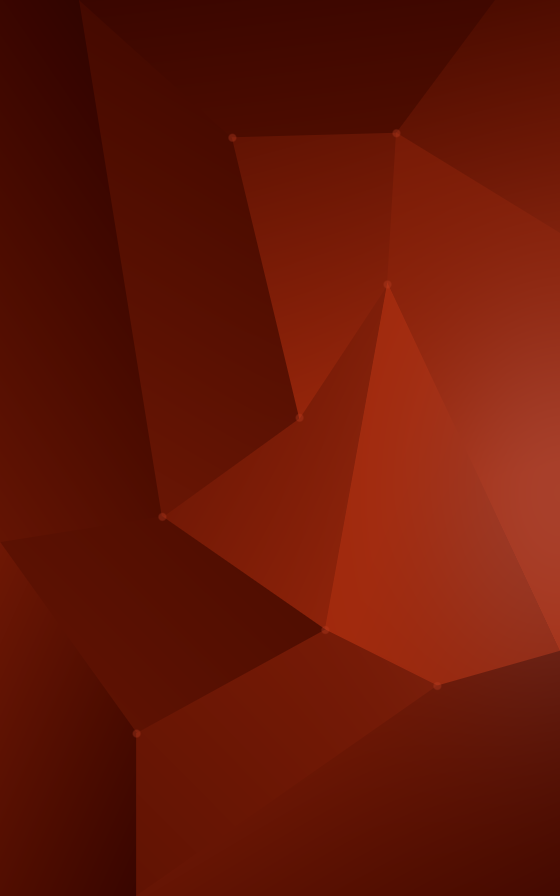
This background is drawn by a Shadertoy shader. Its source:

```glsl
// Low-poly red backdrop: large flat facets that meet at small glowing joints.
// Each facet is a convex quad shaded by a linear tone; a warm haze lights
// the right side. Coordinates span 1.0 wide by 1.6 high.

const vec2 SIZE = vec2(1.0, 1.6);

// Joints inside the canvas
const vec2 ELBOW = vec2(0.290, 0.677);
const vec2 CREST = vec2(0.415, 1.354);
const vec2 PEAK  = vec2(0.708, 1.362);
const vec2 APEX  = vec2(0.692, 1.092);
const vec2 NOTCH = vec2(0.535, 0.854);
const vec2 HUB   = vec2(0.581, 0.475);
const vec2 HEEL  = vec2(0.781, 0.375);
const vec2 FOOT  = vec2(0.244, 0.290);

// Points where folds leave the canvas
const vec2 TOP_LEFT   = vec2(0.142, 1.6);
const vec2 TOP_RIGHT  = vec2(0.885, 1.6);
const vec2 SIDE_LEFT  = vec2(0.0, 0.631);
const vec2 SIDE_HIGH  = vec2(1.0, 1.183);
const vec2 SIDE_LOW   = vec2(1.0, 0.437);
const vec2 BASE       = vec2(0.244, 0.0);

// Distance to the line a-b, positive on its left
float edge(vec2 p, vec2 a, vec2 b) {
    vec2 dir = normalize(b - a);
    return dot(p - a, vec2(-dir.y, dir.x));
}

// Paints a clockwise convex quad; shade = tone at its centre, then x and y slopes
float facet(float tone, vec2 p, float px, vec2 a, vec2 b, vec2 c, vec2 d, vec3 shade) {
    float dist = max(max(edge(p, a, b), edge(p, b, c)),
                     max(edge(p, c, d), edge(p, d, a)));
    vec2 centre = 0.25 * (a + b + c + d);
    float fill = shade.x + dot(shade.yz, p - centre);
    return mix(tone, fill, clamp(1.0 - dist / px, 0.0, 1.0));
}

// Dark maroon to bright vermilion
vec3 redRamp(float tone) {
    float r = clamp(tone, 0.17, 0.63);
    return vec3(r, max(0.02, 0.03 + 0.34 * (r - 0.25)), max(0.0, 0.14 * (r - 0.3)));
}

// Soft elliptical light
float haze(vec2 p, vec2 centre, vec2 radius) {
    vec2 q = (p - centre) / radius;
    return exp(-dot(q, q));
}

void mainImage(out vec4 fragColor, in vec2 fragCoord) {
    vec2 p = fragCoord / iResolution.xy * SIZE;
    float px = 1.0 / iResolution.x;
    float t = 0.35;

    // Centre, painted first so that its neighbours trim it
    t = facet(t, p, px, APEX, HUB, ELBOW, mix(ELBOW, APEX, 0.5), vec3(0.49, 0.25, -0.15));

    // Left and top
    t = facet(t, p, px, vec2(0.0, SIZE.y), TOP_LEFT, ELBOW, SIDE_LEFT, vec3(0.28, -0.25, -0.17));
    t = facet(t, p, px, TOP_LEFT, CREST, NOTCH, ELBOW, vec3(0.33, -0.1, -0.17));
    t = facet(t, p, px, TOP_LEFT, TOP_RIGHT, PEAK, CREST, vec3(0.27, 0.03, -0.25));
    t = facet(t, p, px, CREST, PEAK, APEX, NOTCH, vec3(0.47, 0.1, -0.38));

    // Right
    t = facet(t, p, px, TOP_RIGHT, SIZE, SIDE_HIGH, PEAK, vec3(0.37, 0.1, -0.45));
    t = facet(t, p, px, PEAK, SIDE_HIGH, SIDE_LOW, APEX, vec3(0.56, 0.05, -0.25));
    t = facet(t, p, px, APEX, SIDE_LOW, HEEL, HUB, vec3(0.61, -0.2, 0.06));

    // Bottom
    t = facet(t, p, px, SIDE_LEFT, ELBOW, HUB, FOOT, vec3(0.34, -0.1, -0.1));
    t = facet(t, p, px, SIDE_LEFT, FOOT, BASE, vec2(0.0), vec3(0.31, -0.4, 0.18));
    t = facet(t, p, px, FOOT, HUB, HEEL, BASE, vec3(0.43, 0.1, 0.1));
    t = facet(t, p, px, HEEL, SIDE_LOW, vec2(1.0, 0.0), BASE, vec3(0.37, -0.18, 0.3));

    // Haze on the right side
    vec3 col = redRamp(t);
    col += vec3(0.03, 0.09, 0.12) * haze(p, vec2(1.0, 0.72), vec2(0.24, 0.36));

    // Joints
    vec2 joints[8] = vec2[8](ELBOW, CREST, PEAK, APEX, NOTCH, HUB, HEEL, FOOT);
    for (int i = 0; i < 8; i++) {
        float dist = length(p - joints[i]);
        float dot_ = 1.0 - smoothstep(0.007 - px, 0.007 + px, dist);
        col = mix(col, vec3(0.75, 0.25, 0.14), 0.35 * dot_);
    }

    fragColor = vec4(col, 1.0);
}
```
